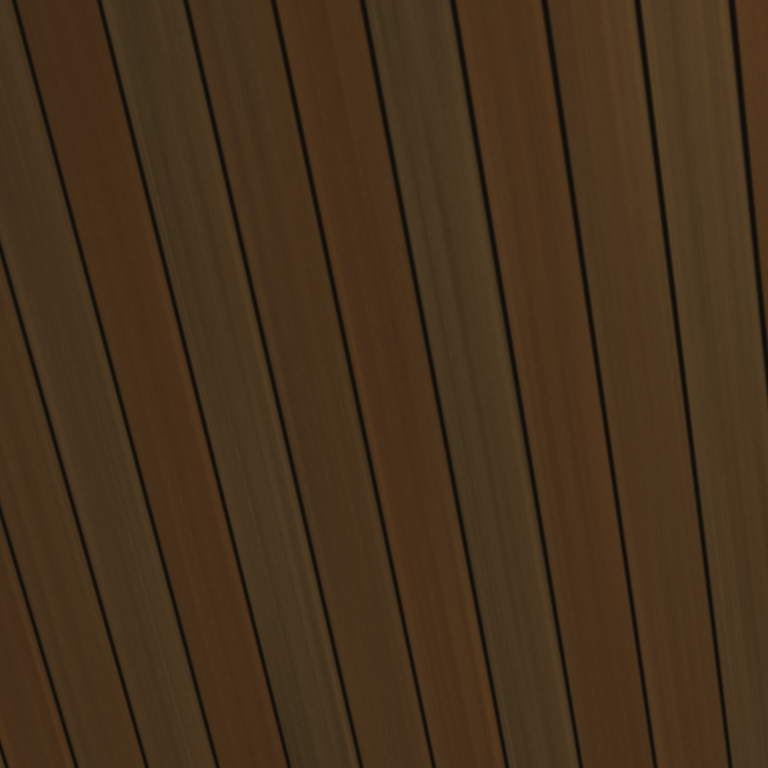
Give the GLSL for this texture, as a WebGL 2 fragment shader.

```glsl
#version 300 es
precision highp float;
// Dark wooden planks in slanted perspective, parted by narrow black seams.
// A quadratic fan of straight lines is inverted to get a plank coordinate;
// stretched value noise gives the grain and a cosine alternates the wood tone.

#define SEAM_HALF 0.029     // half seam width, in planks
#define SEAM_SOFT 0.024     // softness of the seam edge, in planks
#define TONE_CYCLE 0.375    // warm and olive cycles per plank
#define GRAIN_AMOUNT 0.20
#define FIBER_AMOUNT 0.045
#define EDGE_LIGHT 0.15
#define WARM_WOOD vec3(0.300, 0.197, 0.105)
#define OLIVE_WOOD vec3(0.291, 0.222, 0.132)
#define SEAM_COLOR vec3(0.065, 0.058, 0.043)

uniform vec2 u_resolution;
out vec4 fragColor;

float hash(vec2 p) {
    return fract(sin(dot(p, vec2(127.1, 311.7))) * 43758.5453);
}

float noise(vec2 p) {
    vec2 i = floor(p), f = fract(p);
    f = f * f * (3.0 - 2.0 * f);
    float low = mix(hash(i), hash(i + vec2(1, 0)), f.x);
    float high = mix(hash(i + vec2(0, 1)), hash(i + vec2(1, 1)), f.x);
    return mix(low, high, f.y);
}

// Plank number at a point: solves x = start + pitch * k + growth * k * k.
float plankCoord(float x, float down) {
    float start = 0.0182 + 0.2656 * down;
    float pitch = 0.1100 - 0.0173 * down;
    float growth = 0.00085 - 0.00047 * down;
    float offset = x - start;
    return 2.0 * offset / (pitch + sqrt(pitch * pitch + 4.0 * growth * offset));
}

// Long streaks along the plank, centred on zero.
float grain(float across, float along, float id) {
    float sum = 0.0, amplitude = 0.5, frequency = 6.0;
    for (int i = 0; i < 4; i++) {
        vec2 p = vec2(across * frequency + id * 17.0, along * 2.5 + id * 5.3);
        sum += amplitude * (noise(p) - 0.5);
        amplitude *= 0.7;
        frequency *= 2.1;
    }
    return sum;
}

void main() {
    vec2 uv = gl_FragCoord.xy / u_resolution;
    float down = 1.0 - uv.y;
    float k = plankCoord(uv.x, down);
    float pixel = fwidth(k);
    float id = floor(k);
    float across = k - id;
    float edge = min(across, 1.0 - across);

    // Wood tone per plank, drifting slowly along its length
    float warmth = 0.5 + 0.5 * cos(6.28318 * TONE_CYCLE * id);
    warmth += 0.5 * (noise(vec2(across * 2.0 + id * 9.0, down * 3.0)) - 0.5);
    vec3 color = mix(OLIVE_WOOD, WARM_WOOD, clamp(warmth, 0.0, 1.0));

    // Grain is stronger on the olive planks; fine fibers cover all
    float strength = GRAIN_AMOUNT * mix(1.4, 0.7, clamp(warmth, 0.0, 1.0));
    float shade = 0.96 + strength * grain(across, down, id);
    shade += FIBER_AMOUNT * (noise(vec2(k * 34.0, down * 210.0)) - 0.5);

    // Light falls from the upper right, and catches the plank edges
    shade *= 0.94 + 0.20 * uv.x * uv.x * (0.4 + 0.6 * uv.y);
    float rim = exp(-pow((edge - 0.10) / 0.045, 2.0));
    float rimVary = noise(vec2(floor(k + 0.5) * 7.0 + step(0.5, across) * 3.0, down * 2.0));
    shade += EDGE_LIGHT * rim * rimVary;
    color *= shade;

    // Seams, a little wider towards the upper right
    float halfWidth = SEAM_HALF * (0.88 + 0.3 * uv.x * uv.y);
    float soft = max(SEAM_SOFT, pixel);
    float wood = smoothstep(halfWidth - soft, halfWidth + soft, edge);
    fragColor = vec4(mix(SEAM_COLOR, color, wood), 1.0);
}
```
